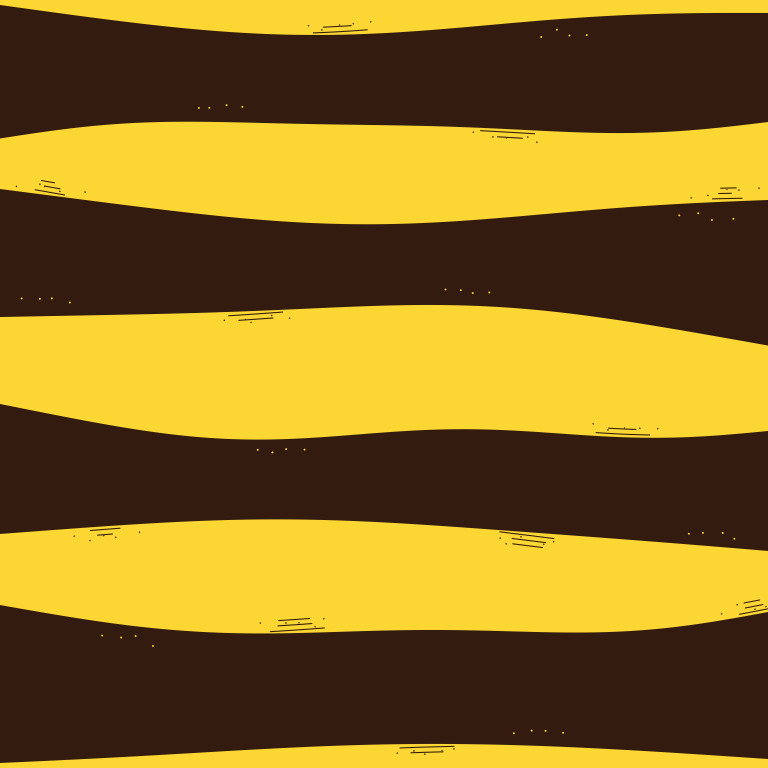
Reproduce this pattern procedurally as a WebGL 2 fragment shader.

```glsl
#version 300 es
precision highp float;

#define EDGES 8
#define YELLOW vec3(0.99, 0.84, 0.20)
#define BROWN vec3(0.20, 0.11, 0.06)
#define SPOT_RADIUS 0.0012
#define SPECK_RADIUS 0.0009
#define DASH_HALF_WIDTH 0.0007
#define DASH_GAP 0.0068
#define SPOT_SPACING 0.021
#define SPECK_SPACING 0.02

uniform vec2 u_resolution;
out vec4 fragColor;

const float PI = 3.14159;

// Edge heights at the left and right sides, in thousandths from the top
const vec2 EDGE_ENDS[EDGES] = vec2[](
    vec2(6.5, 16.9), vec2(180.3, 158.9), vec2(246.1, 260.4), vec2(412.8, 449.9),
    vec2(526.0, 561.2), vec2(695.3, 717.4), vec2(787.8, 796.9), vec2(993.5, 988.3));

// Amplitudes of four sine harmonics along each edge, in thousandths
const vec4 EDGE_WAVES[EDGES] = vec4[](
    vec4(29.0, 9.8, -2.4, -0.1), vec4(-6.3, -12.2, 0.3, -3.2),
    vec4(35.6, 4.7, -3.0, 0.1), vec4(-32.9, 8.5, 0.5, -0.9),
    vec4(26.4, 10.0, 6.9, -3.6), vec4(-25.9, -3.9, 0.2, 0.5),
    vec4(35.9, 1.5, 7.2, -1.8), vec4(-20.7, 2.4, 0.9, 0.1));

// Cluster centres per edge: xy for brown dashes, zw for yellow spots; -1 is none
const vec4 CLUSTERS[EDGES] = vec4[](
    vec4(0.443, -1.0, 0.736, -1.0), vec4(0.661, -1.0, 0.286, -1.0),
    vec4(0.065, 0.947, 0.920, -1.0), vec4(0.333, -1.0, 0.058, 0.608),
    vec4(0.811, -1.0, 0.366, -1.0), vec4(0.137, 0.686, 0.927, -1.0),
    vec4(0.387, 0.982, 0.164, -1.0), vec4(0.556, -1.0, 0.700, -1.0));

float hash(vec2 p) {
    return fract(sin(dot(p, vec2(127.1, 311.7))) * 4375.85);
}

float edgeHeight(int i, float x) {
    vec4 harmonics = sin(PI * x * vec4(1.0, 2.0, 3.0, 4.0));
    return 0.001 * (mix(EDGE_ENDS[i].x, EDGE_ENDS[i].y, x) + dot(EDGE_WAVES[i], harmonics));
}

float coverage(float dist, float pixel) {
    return clamp(0.5 - dist / pixel, 0.0, 1.0);
}

// Loose row of dots on the brown side of an edge
float spots(vec2 p, float seed, float pixel) {
    float mask = 0.0;
    for (int k = 0; k < 4; k++) {
        vec2 key = vec2(seed, float(k));
        vec2 center = vec2((float(k) - 1.5 + 0.5 * (hash(key) - 0.5)) * SPOT_SPACING,
                           0.012 + 0.012 * hash(key + 7.3));
        mask = max(mask, coverage(length(p - center) - SPOT_RADIUS, pixel));
    }
    return mask;
}

// Slanted strokes and fine specks on the yellow side of an edge
float dashes(vec2 p, float halfLength, float seed, float pixel) {
    float mask = 0.0;
    float slant = 0.1 * (hash(vec2(seed, 2.6)) - 0.5);
    int count = hash(vec2(seed, 9.1)) > 0.6 ? 3 : 2;
    for (int k = 0; k < count; k++) {
        float reach = halfLength * (k == 0 ? 1.0 : 0.4 + 0.25 * hash(vec2(seed, float(k))));
        float shift = k == 0 ? 0.0 : 0.008 * (hash(vec2(seed, float(k) + 4.0)) - 0.5);
        float x = p.x - shift;
        float y = p.y - 0.004 - DASH_GAP * float(k) - slant * x;
        float dist = length(vec2(max(abs(x) - reach, 0.0), y)) - DASH_HALF_WIDTH;
        mask = max(mask, coverage(dist, pixel));
    }
    for (int k = 0; k < 5; k++) {
        vec2 key = vec2(seed, float(k) + 11.0);
        vec2 center = vec2((float(k) - 2.0 + 0.8 * (hash(key) - 0.5)) * SPECK_SPACING,
                           0.006 + 0.012 * hash(key + 3.7));
        mask = max(mask, coverage(length(p - center) - SPECK_RADIUS, pixel));
    }
    return mask;
}

void main() {
    vec2 uv = gl_FragCoord.xy / u_resolution;
    float pixel = 1.0 / min(u_resolution.x, u_resolution.y);
    float brown = 0.0, brownMarks = 0.0, yellowMarks = 0.0;

    for (int i = 0; i < EDGES; i++) {
        // Depth is positive inside the brown band beside this edge
        float side = i % 2 == 0 ? 1.0 : -1.0;
        float below = 1.0 - uv.y - edgeHeight(i, uv.x);
        float depth = below * side;
        brown += side * coverage(-below, pixel);

        for (int c = 0; c < 2; c++) {
            float seed = float(i * 2 + c) + 1.0;
            float dashX = CLUSTERS[i][c];
            float spotX = CLUSTERS[i][c + 2];
            // Strokes grow shorter towards the sides
            float halfLength = mix(0.035, 0.019, smoothstep(0.25, 0.4, abs(dashX - 0.55)));
            brownMarks = max(brownMarks, dashes(vec2(uv.x - dashX, -depth), halfLength, seed, pixel));
            yellowMarks = max(yellowMarks, spots(vec2(uv.x - spotX, depth), seed, pixel));
        }
    }

    float ink = max(brown * (1.0 - yellowMarks), brownMarks);
    fragColor = vec4(mix(YELLOW, BROWN, ink), 1.0);
}
```
